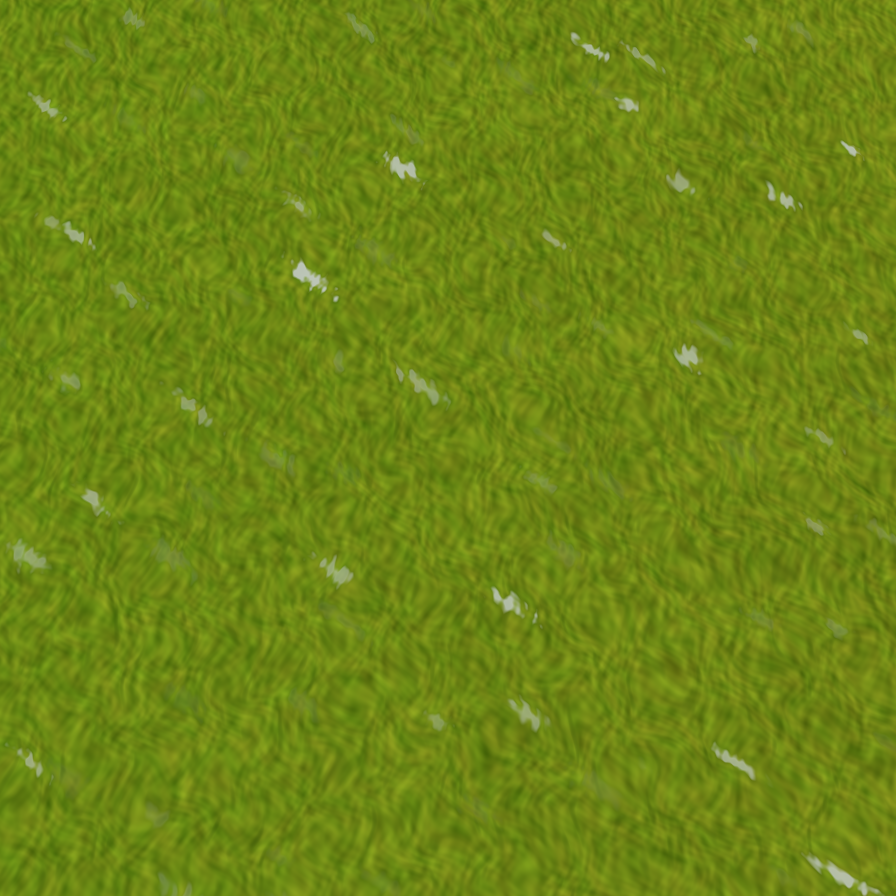
This texture is drawn by a WebGL 1 fragment shader. Its source:

```glsl
precision highp float;

uniform vec2 u_resolution;

const vec3 GRASS = vec3(0.425, 0.523, 0.078);
const vec3 GRASS_SPREAD = vec3(0.135, 0.128, 0.045);
const vec3 SHADOW = vec3(0.26, 0.37, 0.04);
const vec3 WATER = vec3(0.76, 0.79, 0.76);

vec2 hash2(vec2 cell) {
  vec3 q = fract(cell.xyx * vec3(0.1031, 0.1030, 0.0973));
  q += dot(q, q.yzx + 33.33);
  return fract((q.xx + q.yz) * q.zy);
}

vec2 rotate(vec2 p, float angle) {
  float c = cos(angle), s = sin(angle);
  return vec2(c * p.x + s * p.y, c * p.y - s * p.x);
}

float cornerSlope(vec2 cell, vec2 offset) {
  float angle = 6.2832 * hash2(cell).x;
  return dot(vec2(cos(angle), sin(angle)), offset);
}

float gradientNoise(vec2 p) {
  vec2 i = floor(p), f = fract(p);
  vec2 w = f * f * f * (f * (f * 6.0 - 15.0) + 10.0);
  vec2 e = vec2(1.0, 0.0);
  float low = mix(cornerSlope(i, f), cornerSlope(i + e.xy, f - e.xy), w.x);
  float high = mix(cornerSlope(i + e.yx, f - e.yx), cornerSlope(i + e.xx, f - e.xx), w.x);
  return mix(low, high, w.y);
}

// Noise stretched along a direction leaning left of vertical by angle
float streaks(vec2 p, float angle, vec2 density, float seed) {
  return gradientNoise(rotate(p, angle) * density + seed);
}

// Perspective: the field gets finer towards the top
vec2 groundPlane(vec2 uv) {
  return vec2((uv.x - 0.5) * (1.0 + 0.5 * uv.y), uv.y + 0.25 * uv.y * uv.y) + 2.0;
}

// Scattered slanted puddles, their rims cut by the blades in front
float puddles(vec2 p, float density, float fringe) {
  vec2 cell = floor(p * density);
  float cover = 0.0;
  for (int y = -1; y <= 1; y++) {
    for (int x = -1; x <= 1; x++) {
      vec2 id = cell + vec2(float(x), float(y));
      vec2 place = hash2(id + 17.0);
      vec2 trait = hash2(id + 71.0);
      vec2 offset = rotate(p - (id + place) / density, -0.6);
      vec2 size = vec2(mix(0.016, 0.046, trait.x), mix(0.008, 0.016, place.y));
      float rim = length(offset / size) + fringe;
      float strength = 0.08 + 0.92 * trait.y * trait.y * trait.y;
      cover = max(cover, strength * (1.0 - smoothstep(0.3, 0.95, rim)));
    }
  }
  return cover;
}

void main() {
  vec2 uv = gl_FragCoord.xy / u_resolution;
  vec2 p = groundPlane(uv);

  // Bend the blades
  vec2 bend = vec2(gradientNoise(p * 15.0), gradientNoise(p * 15.0 + 40.0));
  vec2 bent = p + 0.02 * bend;

  // Overlapping blades in three directions and broad patches
  float upright = streaks(bent, 0.1, vec2(88.0, 30.0), 5.0);
  float leaning = streaks(bent, -0.4, vec2(110.0, 40.0), 23.0);
  float flattened = streaks(bent, 0.95, vec2(125.0, 48.0), 61.0);
  float patches = gradientNoise(p * 8.0 + 9.0);
  float tone = 0.8 * upright + 0.7 * leaning + 0.6 * flattened + 0.25 * patches;
  vec3 colour = GRASS + GRASS_SPREAD * tone;

  // Fresh and yellowed blades
  float warmth = streaks(bent, 0.5, vec2(60.0, 35.0), 83.0) + 0.4 * (uv.x - 0.5);
  colour += vec3(0.05, -0.02, 0.01) * warmth;

  // Dark gaps between upright blades, stronger nearby
  float gap = smoothstep(0.22, 0.6, streaks(bent, 0.0, vec2(75.0, 24.0), 37.0));
  colour = mix(colour, SHADOW, gap * mix(0.45, 0.25, uv.y));

  // Pale water showing through
  float fringe = 0.9 * upright + 0.8 * leaning + 0.5 * flattened;
  colour = mix(colour, WATER, puddles(p, 7.0, fringe));

  gl_FragColor = vec4(colour, 1.0);
}
```
